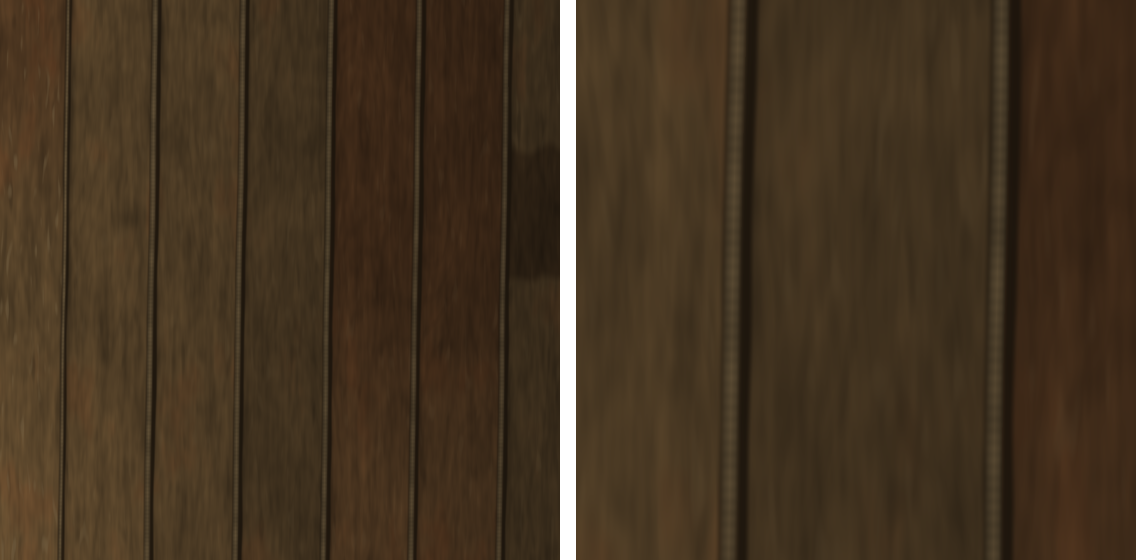
Left: the whole. Right: its middle third, enlarged.
Reproduce this texture procedurally as a three.js fragment shader.

```glsl
#define PITCH 0.1572
#define FIRST_SEAM 0.1097
#define LEAN 0.0155
#define BEAD_WIDTH 0.0095
#define GAP_WIDTH 0.0065
#define SOFT 0.0022
#define OLIVE vec3(0.276, 0.213, 0.132)
#define RUSSET vec3(0.262, 0.172, 0.100)
#define PALE vec3(0.450, 0.375, 0.260)
#define BEAD vec3(0.325, 0.270, 0.185)
#define GAP vec3(0.105, 0.077, 0.045)

varying vec2 vUv;

vec2 gradient(vec2 cell) {
  vec3 q = fract(cell.xyx * vec3(0.1031, 0.1030, 0.0973));
  q += dot(q, q.yzx + 33.33);
  float angle = 6.2832 * fract((q.x + q.y) * q.z);
  return vec2(cos(angle), sin(angle));
}

// Gradient noise, roughly -0.7 to 0.7
float noise(vec2 p) {
  vec2 i = floor(p), f = fract(p);
  vec2 u = f * f * f * (f * (f * 6.0 - 15.0) + 10.0);
  vec2 e = vec2(1.0, 0.0);
  float low = mix(dot(gradient(i), f), dot(gradient(i + e), f - e), u.x);
  float high = mix(dot(gradient(i + e.yx), f - e.yx),
                   dot(gradient(i + 1.0), f - 1.0), u.x);
  return mix(low, high, u.y);
}

float fbm(vec2 p) {
  float sum = 0.0, amp = 1.0;
  for (int i = 0; i < 4; i++) {
    sum += amp * noise(p);
    p = p * 2.03 + 17.3;
    amp *= 0.5;
  }
  return sum;
}

float band(float x, float lo, float hi, float soft) {
  return smoothstep(lo - soft, lo + soft, x) * (1.0 - smoothstep(hi - soft, hi + soft, x));
}

vec3 boardColor(vec2 p, float id) {
  vec2 q = p + vec2(id * 3.7, id * 5.3);
  float blotch = fbm(q * vec2(9.0, 5.0));
  float warp = 0.012 * noise(q * vec2(8.0, 3.0));
  float grain = fbm((q + vec2(warp, 0.0)) * vec2(48.0, 5.0));
  float fiber = noise(q * vec2(150.0, 20.0)) + 0.6 * noise(q * vec2(90.0, 34.0));

  // Board hue: russet to the right of centre and on the upper left
  float russetBoard = band(id, 3.5, 5.5, 0.1);
  float red = russetBoard * mix(0.55, 1.0, smoothstep(0.1, 0.6, p.y));
  float edgeBoard = 1.0 - step(0.5, id);
  red += 0.6 * edgeBoard * smoothstep(0.5, 0.95, p.y);
  red += 0.45 * smoothstep(0.15, 0.6, blotch + 0.25 * grain);
  vec3 color = mix(OLIVE, RUSSET, clamp(red, 0.0, 1.0));

  // Light falls off toward the right and rises near the lower left
  float light = mix(1.24, 0.78, p.x) - 0.09 * band(id, 2.5, 3.5, 0.1);
  light += 0.12 * (1.0 - smoothstep(0.0, 0.5, length(p)));
  light += russetBoard * mix(0.09, -0.05, smoothstep(0.1, 0.6, p.y));
  light -= 0.08 * edgeBoard * smoothstep(0.6, 0.95, p.y);
  color *= light * (1.0 + 0.15 * blotch + 0.17 * grain + 0.11 * fiber);

  // Faint growth rings and dark pores
  float rings = sin(38.0 * noise(q * vec2(9.0, 1.8)) + 2.0 * grain);
  color *= 1.0 - 0.04 * smoothstep(0.3, 1.0, rings);
  color *= 1.0 - 0.16 * smoothstep(0.30, 0.65, noise(q * vec2(75.0, 13.0)));

  // Knot on the second board
  vec2 knot = (p - vec2(0.237, 0.61)) / vec2(0.026, 0.022);
  color *= 1.0 - 0.20 * exp(-dot(knot, knot)) * band(id, 0.5, 1.5, 0.1);

  // Pale worn flecks, densest on the left board
  float fleck = noise(q * vec2(110.0, 19.0)) + 0.35 * noise(q * vec2(28.0, 7.0));
  float wear = 0.10 + 0.40 * edgeBoard;
  wear += 0.25 * band(id, 0.5, 1.5, 0.1) * (1.0 - smoothstep(0.0, 0.2, p.y));
  color = mix(color, PALE, wear * smoothstep(0.25, 0.60, fleck));

  // Damp stain on the last board
  float ragged = p.y + 0.025 * noise(p * vec2(28.0, 12.0));
  float stain = band(ragged, 0.505, 0.733, 0.013) * step(5.5, id);
  return color * (1.0 - stain * vec3(0.25, 0.29, 0.31));
}

void main() {
  vec2 p = vUv;

  // Signed distance to the nearest leaning seam
  float s = (p.x - FIRST_SEAM - LEAN * p.y) / PITCH + 1.0;
  float seam = floor(s + 0.5);
  float d = (s - seam) * PITCH + 0.002 * noise(vec2(p.y * 4.0, seam * 7.31 + 0.5));
  float id = seam - 1.0 + step(0.0, d);
  vec3 color = boardColor(p, id);

  // Soft shade beside the seam
  color *= 1.0 - 0.28 * exp(-abs(d - 0.004) / 0.006);

  // Faintly ribbed bead, a thin groove on its left and a dark gap on its right
  float size = mix(0.6, 1.0, step(1.5, seam));
  float beadWidth = BEAD_WIDTH * size;
  float gapWidth = GAP_WIDTH * size * (1.0 + 0.4 * noise(vec2(p.y * 9.0, seam * 3.7)));
  float rib = 1.0 + 0.03 * sin(p.y * 900.0) + 0.2 * noise(vec2(p.y * 35.0, seam * 5.7));
  float roundness = 1.0 - 0.30 * abs(2.0 * d / beadWidth + 1.0);
  vec3 beadColor = BEAD * rib * roundness * mix(1.12, 0.90, p.x);
  color = mix(color, GAP, 0.45 * band(d, -beadWidth - 0.002, -beadWidth + 0.001, SOFT));
  color = mix(color, beadColor, 0.9 * band(d, -beadWidth, 0.0, SOFT));
  color = mix(color, GAP, 0.85 * band(d, 0.0, gapWidth, SOFT));

  gl_FragColor = vec4(color, 1.0);
}
```
